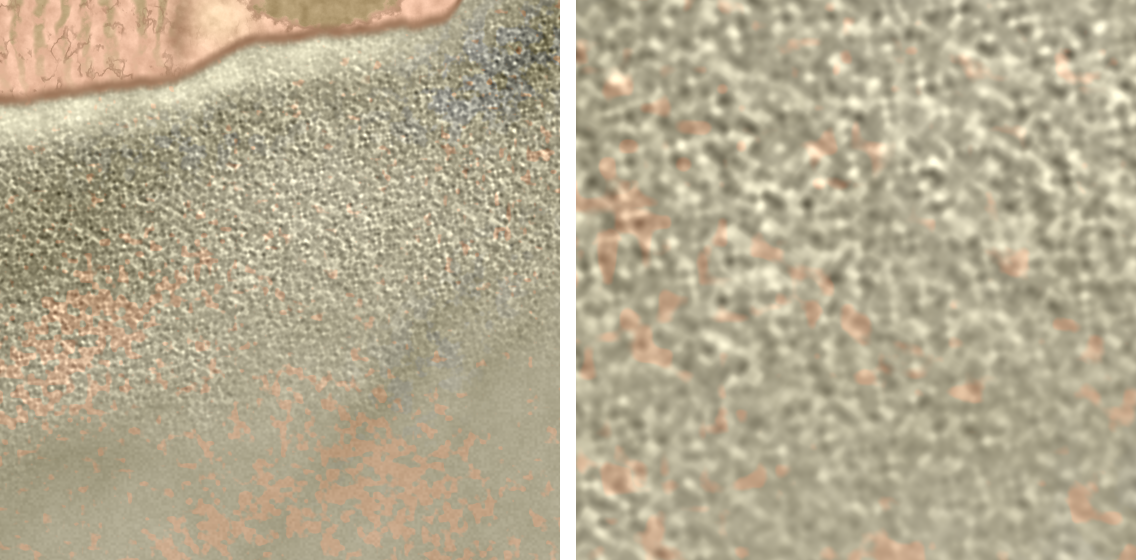
Left, the full canvas; right, a detail of the centre.
Write a three.js fragment shader that draws this texture.

```glsl
// Weathered sandy slope with fading grain and rosy flecks below a ridged pink ledge.
varying vec2 vUv;

const vec3 SAND = vec3(0.675, 0.652, 0.553);
const vec3 CREAM = vec3(0.90, 0.88, 0.76);
const vec3 LEDGE_PINK = vec3(0.94, 0.755, 0.64);
const vec3 LEDGE_CREAM = vec3(0.97, 0.84, 0.69);
const vec3 LEDGE_OLIVE = vec3(0.70, 0.61, 0.45);
const vec3 RIM_BROWN = vec3(0.62, 0.47, 0.36);
const vec3 ROSE_SHIFT = vec3(0.105, 0.0, -0.02);
const vec3 BLUE_SHIFT = vec3(-0.025, -0.005, 0.06);
const float GRAIN_SCALE = 135.0;
const float GRAIN_CONTRAST = 0.30;
const float FLECK_SOFTNESS = 0.06;

float hash(vec2 p) {
  vec3 q = fract(vec3(p.xyx) * 0.1031);
  q += dot(q, q.yzx + 33.33);
  return fract((q.x + q.y) * q.z);
}

float noise(vec2 p) {
  vec2 cell = floor(p), f = fract(p);
  f = f * f * (3.0 - 2.0 * f);
  return mix(mix(hash(cell), hash(cell + vec2(1.0, 0.0)), f.x),
             mix(hash(cell + vec2(0.0, 1.0)), hash(cell + 1.0), f.x), f.y);
}

float fbm(vec2 p) {
  float sum = 0.0, weight = 0.5;
  for (int i = 0; i < 4; i++) {
    sum += weight * noise(p);
    p = mat2(0.8, 0.6, -0.6, 0.8) * p * 2.03 + 17.3;
    weight *= 0.5;
  }
  return sum / 0.9375;
}

// Soft elliptical spot, tilted by an angle.
float spot(vec2 p, vec2 center, vec2 radius, float angle) {
  float c = cos(angle), s = sin(angle);
  vec2 q = mat2(c, -s, s, c) * (p - center) / radius;
  return exp(-dot(q, q));
}

float ledgeHeight(float x) {
  return 0.82 + 0.12 * x + 0.05 * smoothstep(0.27, 0.47, x)
       + 0.07 * smoothstep(0.79, 0.86, x) + 0.016 * (fbm(vec2(x * 28.0, 3.0)) - 0.5);
}

// Separate sand grains: two turned noise layers, lightly shaded from the upper left.
float grainRelief(vec2 p) {
  vec2 a = mat2(0.86, 0.5, -0.5, 0.86) * p * GRAIN_SCALE;
  vec2 b = mat2(0.6, -0.8, 0.8, 0.6) * p * GRAIN_SCALE * 1.35 + 41.0;
  return 0.75 * (noise(a) - noise(a + vec2(0.1, 0.95))) + 0.8 * (noise(b) - 0.5);
}

vec3 sandColor(vec2 p, float depth) {
  float clouds = fbm(p * 6.0) - 0.5;
  float fade = smoothstep(0.17, 0.58, p.y - 0.20 * p.x + 0.08 + 0.25 * clouds);
  float cover = fade * mix(0.35, 1.0, smoothstep(0.03, 0.13, depth));
  cover *= 0.7 + 0.6 * fbm(p * 18.0 + 5.0);

  // Broad light and shade
  float shade = 0.07 * clouds + 0.06 * (fbm(p * 22.0 + 31.0) - 0.5);
  shade -= 0.10 * spot(p, vec2(0.02, 0.55), vec2(0.32, 0.14), 0.35);
  shade -= 0.06 * spot(p, vec2(0.03, 0.15), vec2(0.24, 0.08), 0.4);
  shade -= 0.07 * spot(p, vec2(0.70, 0.31), vec2(0.32, 0.05), 0.92);
  shade -= 0.04 * spot(p, vec2(0.90, 0.37), vec2(0.16, 0.035), 0.9);
  shade -= 0.16 * spot(p, vec2(0.95, 0.90), vec2(0.17, 0.08), 0.7);
  shade -= 0.06 * spot(p, vec2(0.30, 0.73), vec2(0.25, 0.06), 0.3);
  shade += 0.03 * spot(p, vec2(0.52, 0.62), vec2(0.24, 0.14), 0.2);
  vec3 color = SAND + shade * vec3(1.0, 1.0, 1.1);

  // Pale blotchy drift beneath the ledge
  float drift = smoothstep(0.0, 0.03, depth) * (1.0 - smoothstep(0.025, 0.11, depth));
  drift *= (1.0 - smoothstep(0.60, 0.85, p.x)) * (0.1 + 1.8 * fbm(p * 20.0));
  color = mix(color, CREAM, clamp(drift, 0.0, 1.0));

  // Grain: strong above, fine dust below
  float grain = grainRelief(p);
  color += GRAIN_CONTRAST * cover * (grain + 0.4 * max(grain, 0.0)) * vec3(1.0, 0.99, 0.91);
  color += 0.05 * (noise(p * 210.0) - 0.5);

  // Rosy flecks: fine on the slope, broad near the foot
  float fine = 0.65 * noise(p * 88.0 + 9.0) + 0.35 * fbm(p * 26.0);
  float broad = 0.6 * fbm(mat2(0.8, 0.5, -0.3, 0.9) * p * vec2(40.0, 46.0)) + 0.4 * noise(p * 95.0);
  float slopeZone = spot(p, vec2(0.13, 0.38), vec2(0.36, 0.13), 0.62)
                  + 0.5 * spot(p, vec2(0.92, 0.68), vec2(0.14, 0.16), 0.0);
  float footZone = spot(p, vec2(0.75, 0.10), vec2(0.22, 0.15), -0.3)
                 + 0.85 * spot(p, vec2(0.38, 0.05), vec2(0.19, 0.11), 0.3)
                 + 0.4 * spot(p, vec2(0.52, 0.30), vec2(0.22, 0.16), 0.0)
                 + 0.3 * spot(p, vec2(0.12, 0.22), vec2(0.16, 0.10), 0.0);
  float fineCut = 0.86 - 0.42 * slopeZone, broadCut = 0.74 - 0.27 * footZone;
  float rose = max(smoothstep(fineCut - FLECK_SOFTNESS, fineCut + FLECK_SOFTNESS, fine),
                   smoothstep(broadCut - FLECK_SOFTNESS, broadCut + FLECK_SOFTNESS, broad));
  color += ROSE_SHIFT * rose;

  // Cool flecks in the shaded hollows
  float coolZone = spot(p, vec2(0.90, 0.88), vec2(0.20, 0.09), 0.5)
                 + 0.5 * spot(p, vec2(0.33, 0.74), vec2(0.20, 0.06), 0.2)
                 + 0.4 * spot(p, vec2(0.78, 0.38), vec2(0.30, 0.09), 0.9);
  float cool = smoothstep(0.48, 0.64, fbm(p * 48.0 + 70.0) + 0.2 * coolZone - 0.06);
  return color + BLUE_SHIFT * cool * min(coolZone * 1.5, 1.0) * (1.0 - rose);
}

vec3 ledgeColor(vec2 p, float rise) {
  float rough = fbm(p * 55.0);
  float ridged = 1.0 - smoothstep(0.29, 0.36, p.x);
  vec3 color = mix(LEDGE_PINK, LEDGE_CREAM, spot(p, vec2(0.39, 0.97), vec2(0.07, 0.06), 0.0));

  // Wavering upright ridges and broken cracks
  float wave = 0.5 + 0.5 * sin(150.0 * (p.x + 0.12 * p.y) + 9.0 * fbm(p * 16.0));
  float ridge = smoothstep(0.3, 1.0, wave) * smoothstep(0.25, 0.6, rough);
  color = mix(color, LEDGE_OLIVE, ridged * ridge * (0.25 + 0.7 * smoothstep(0.0, 0.14, rise)));
  float crack = 1.0 - smoothstep(0.0, 0.10, abs(fbm(p * vec2(46.0, 34.0)) - 0.5));
  color = mix(color, RIM_BROWN, crack * smoothstep(0.35, 0.65, noise(p * 40.0)) * (0.12 + 0.4 * ridged));
  color = mix(color, RIM_BROWN, 0.65 * spot(p, vec2(0.32, 0.95), vec2(0.022, 0.09), -0.1));

  // Olive inset with a dark lower lip
  float inset = length((p - vec2(0.58, 1.01)) / vec2(0.145, 0.062)) + 0.5 * (rough - 0.5);
  color = mix(color, LEDGE_OLIVE, 1.0 - smoothstep(0.82, 1.02, inset));
  color = mix(color, RIM_BROWN, 0.55 * (1.0 - smoothstep(0.0, 0.13, abs(inset - 0.98))));
  return color + 0.22 * (rough - 0.5);
}

void main() {
  float rise = vUv.y - ledgeHeight(vUv.x);
  vec3 color = mix(sandColor(vUv, -rise), ledgeColor(vUv, rise), smoothstep(-0.006, 0.006, rise));
  float rim = 1.0 - smoothstep(0.0, 0.019, abs(rise - 0.001));
  color = mix(color, RIM_BROWN, rim * (0.7 + 0.4 * noise(vUv * 45.0)));
  gl_FragColor = vec4(clamp(color, 0.0, 1.0), 1.0);
}
```
